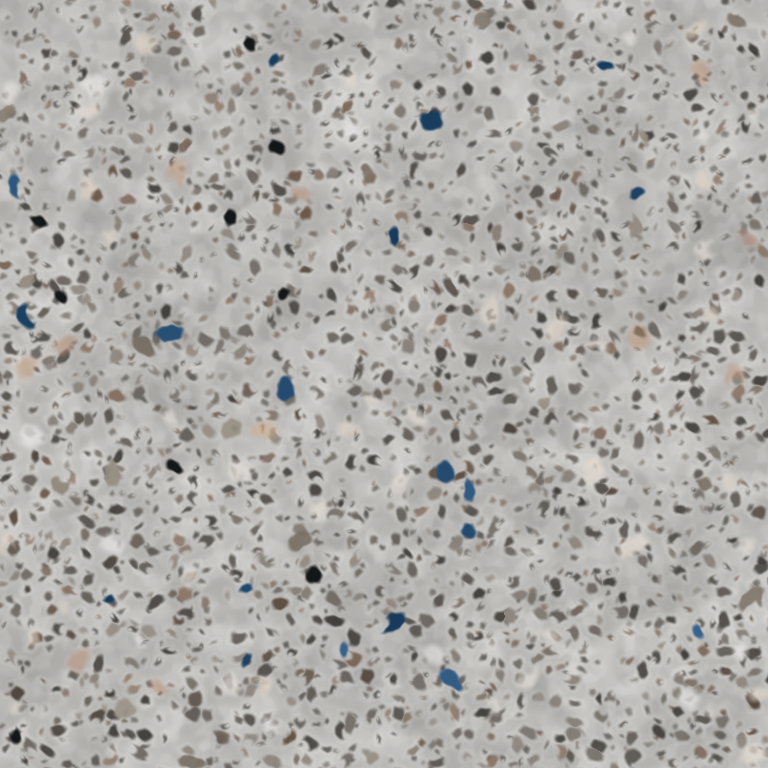
Write a three.js fragment shader that draws this texture.

```glsl
// Pale grey terrazzo: a mottled cement ground with two sizes of dark stone grains
// and sparse blue, black, cream, tan and grey chips. Each chip is a jittered cell
// point with a random rounded outline, sometimes bitten into a crescent.

#define FINE_COUNT 60.0
#define FINE_SIZE 0.0046
#define FINE_FILL 0.46
#define GRAIN_COUNT 38.0
#define GRAIN_SIZE 0.0090
#define GRAIN_FILL 0.62
#define ACCENT_COUNT 15.0
#define ACCENT_SIZE 0.0150
#define ACCENT_FILL 0.45
#define EDGE_SOFTNESS 0.0027
#define MOTTLE_CONTRAST 0.17
#define OUTLINE_WARP 0.0006

varying vec2 vUv;

const float TAU = 6.2831853;

vec4 rand4(vec2 p) {
  vec4 q = fract(p.xyxy * vec4(0.1031, 0.1030, 0.0973, 0.1099));
  q += dot(q, q.wzxy + 33.33);
  return fract((q.xxyz + q.yzzw) * q.zywx);
}

vec2 direction(float angle) {
  return vec2(cos(angle), sin(angle));
}

float smoothMax(float a, float b, float k) {
  float h = max(k - abs(a - b), 0.0) / k;
  return max(a, b) + 0.25 * h * h * k;
}

// Smooth cellular noise: random cell tones blended by distance, centred on zero
float mottle(vec2 uv, float count) {
  vec2 p = uv * count;
  vec2 cell = floor(p);
  float total = 0.0;
  float weight = 0.0;
  for (int j = -1; j <= 1; j++) {
    for (int i = -1; i <= 1; i++) {
      vec2 id = cell + vec2(float(i), float(j));
      vec4 r = rand4(id + count * 3.7);
      vec2 d = p - id - r.xy;
      float w = exp(-6.0 * dot(d, d));
      total += w * (r.z - 0.5);
      weight += w;
    }
  }
  return total / (weight + 0.001);
}

// Signed distance to one irregular stone, positive outside
float stone(vec2 p, float radius, vec2 id) {
  vec4 shape = rand4(id + 71.3);
  vec2 axis = direction(shape.x * TAU);
  float stretch = sqrt(mix(1.0, 1.9, shape.y));
  p = vec2(dot(p, axis) / stretch, dot(p, vec2(-axis.y, axis.x)) * stretch);
  float d = length(p) - radius;
  for (int k = 0; k < 5; k++) {
    vec4 side = rand4(id + 13.7 * float(k + 1));
    float angle = TAU * (float(k) + 0.6 * side.x) / 5.0;
    d = smoothMax(d, dot(p, direction(angle)) - radius * mix(0.6, 1.1, side.y), 0.35 * radius);
  }
  float bite = radius * 0.7 - length(p - radius * 0.9 * direction(shape.z * TAU));
  return shape.w > 0.72 ? smoothMax(d, bite, 0.2 * radius) : d;
}

// Nearest stone of a scattered layer: distance, then two random values for colour
vec3 scatter(vec2 uv, float count, float size, float fill, float seed) {
  vec2 cell = floor(uv * count);
  vec3 nearest = vec3(1.0, 0.0, 0.0);
  for (int j = -1; j <= 1; j++) {
    for (int i = -1; i <= 1; i++) {
      vec2 id = cell + vec2(float(i), float(j));
      vec4 r = rand4(id + seed);
      vec4 tone = rand4(id + seed + 47.9);
      if (r.z > fill) continue;
      vec2 centre = (id + 0.1 + 0.8 * r.xy) / count;
      float d = stone(uv - centre, size * mix(0.5, 1.15, r.w), id + seed);
      if (d < nearest.x) nearest = vec3(d, tone.xy);
    }
  }
  return nearest;
}

float cover(float d, float softness) {
  return 1.0 - smoothstep(-softness, softness, d);
}

vec3 grainColour(vec2 tone) {
  vec3 grey = mix(vec3(0.24, 0.23, 0.22), vec3(0.59, 0.56, 0.53), tone.x);
  vec3 brown = mix(vec3(0.38, 0.30, 0.24), vec3(0.60, 0.51, 0.45), tone.x);
  return mix(grey, brown, smoothstep(0.75, 1.0, tone.y));
}

// Colour in rgb, opacity in a
vec4 accentColour(vec2 tone) {
  if (tone.y < 0.16) return vec4(mix(vec3(0.09, 0.23, 0.36), vec3(0.22, 0.39, 0.55), tone.x), 1.0);
  if (tone.y < 0.26) return vec4(0.08, 0.09, 0.09, 1.0);
  if (tone.y < 0.64) return vec4(mix(vec3(0.88, 0.82, 0.75), vec3(0.92), tone.x), 0.6);
  if (tone.y < 0.78) return vec4(mix(vec3(0.68, 0.50, 0.41), vec3(0.84, 0.70, 0.54), tone.x), 0.5);
  return vec4(mix(vec3(0.42, 0.38, 0.34), vec3(0.62, 0.59, 0.54), tone.x), 0.9);
}

void main() {
  vec2 uv = vUv + OUTLINE_WARP * (sin(vUv.yx * vec2(290.0, 330.0)) + 0.6 * sin(vUv.yx * 510.0 + vUv * 170.0));

  // Cement ground
  float cloud = 0.4 * mottle(vUv, 12.0) + 0.5 * mottle(vUv, 31.0) + 0.4 * mottle(vUv, 76.0);
  vec3 colour = vec3(0.738, 0.731, 0.721) + MOTTLE_CONTRAST * cloud;

  // Dark grains, a little larger towards the bottom, with faint pale rims
  float growth = mix(1.1, 0.88, vUv.y);
  vec3 fine = scatter(uv, FINE_COUNT, FINE_SIZE, FINE_FILL, 19.0);
  vec3 grain = scatter(uv, GRAIN_COUNT, GRAIN_SIZE * growth, GRAIN_FILL, 137.0);
  float rim = min(fine.x, grain.x) - 0.0042;
  colour += 0.02 * exp(-rim * rim * 300000.0);
  colour = mix(colour, grainColour(fine.yz), 0.75 * cover(fine.x, EDGE_SOFTNESS));
  colour = mix(colour, grainColour(grain.yz), 0.95 * cover(grain.x, EDGE_SOFTNESS));

  // Rare accents; translucent ones have softer edges
  vec3 accent = scatter(uv, ACCENT_COUNT, ACCENT_SIZE, ACCENT_FILL, 263.0);
  vec4 paint = accentColour(accent.yz);
  float softness = EDGE_SOFTNESS * mix(2.2, 1.0, smoothstep(0.6, 0.9, paint.a));
  colour = mix(colour, paint.rgb, paint.a * cover(accent.x, softness));

  gl_FragColor = vec4(colour, 1.0);
}
```
